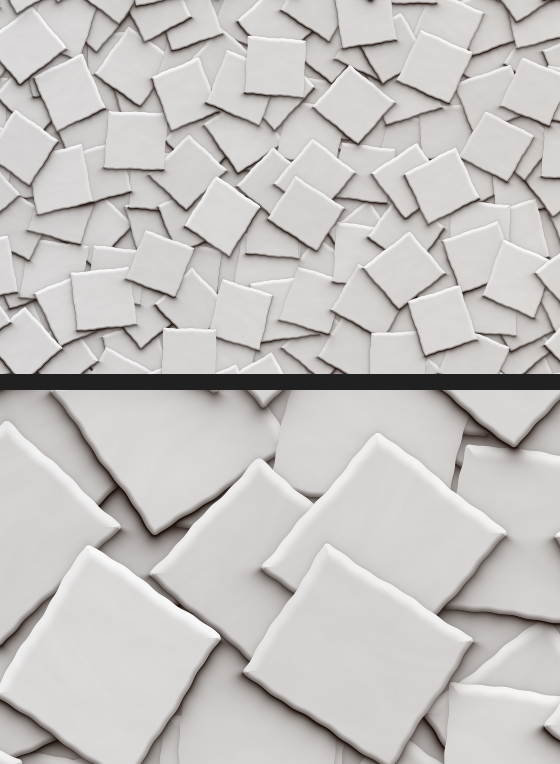
Top, the full canvas; bottom, a detail of the centre.
Write a Shadertoy shader that draws this texture.

```glsl
// Overlapping white plaster tiles with bright upper rims and dark cast shadows.

const float CELL = 0.113;                 // spacing of tile centres, canvas heights
const float HALF_SIDE = 0.075;
const float CORNER = 0.004;
const int LEVELS = 6;                     // stacking order, low to high
const vec2 LIGHT_DIR = vec2(0.10, 0.995);
const vec3 SHADOW_COLOR = vec3(0.10, 0.05, 0.025);
const vec3 PLASTER_COLOR = vec3(0.87, 0.862, 0.858);

vec3 hash3(vec2 p) {
    vec3 q = fract(p.xyx * vec3(0.1031, 0.1030, 0.0973));
    q += dot(q, q.yxz + 33.33);
    return fract((q.xxy + q.yzz) * q.zyx);
}

mat2 rotation(float a) {
    float c = cos(a), s = sin(a);
    return mat2(c, -s, s, c);
}

// Layered, warped sines: faint brush marks in the plaster, about -1 to 1
float plasterGrain(vec2 p, float seed) {
    float sum = 0.0, amp = 0.5;
    p = p * vec2(45.0, 95.0) + seed * 40.0;
    for (int i = 0; i < 5; i++) {
        p += 0.9 * sin(p.yx * 0.7 + seed * 9.0);
        sum += amp * sin(p.x) * sin(p.y);
        p = rotation(0.9) * p * 1.6;
        amp *= 0.75;
    }
    return sum;
}

// Signed distance in x, outward normal in yz
vec3 roundedBox(vec2 p, vec2 halfSize, float radius) {
    vec2 q = abs(p) - halfSize + radius;
    vec2 o = max(q, 0.0);
    float len = length(o);
    vec2 n = len > 0.0 ? o / len : (q.x > q.y ? vec2(1, 0) : vec2(0, 1));
    return vec3(len + min(max(q.x, q.y), 0.0) - radius, n * sign(p));
}

// Darkening that a tile throws on whatever lies below it
float castShadow(float d, float facing, float lift) {
    float away = smoothstep(-0.15, 0.75, -facing);
    float contact = (0.10 + 0.85 * away * lift) * exp(-d / (0.0025 + 0.0028 * away));
    float ambient = (0.03 + 0.11 * away) * exp(-d / 0.018);
    return 1.0 - min(contact + ambient, 0.98);
}

// Brightness of a tile's own surface
float tileFace(vec2 p, float d, float facing, float seed) {
    float face = 0.967 + 0.04 * (seed - 0.5) + 0.012 * plasterGrain(p, seed);
    float rim = smoothstep(-0.013, -0.003, d) * smoothstep(0.1, 0.75, facing);
    float underside = smoothstep(-0.006, 0.0, d) * smoothstep(0.0, 0.8, -facing);
    face += 0.15 * rim;
    return face * (1.0 - 0.5 * underside);
}

// Lays one tile over the brightness already there
float layTile(float below, vec2 uv, vec2 id, float pixel) {
    vec3 place = hash3(id + 17.0);
    vec3 shape = hash3(id + 71.0);
    vec2 center = (id + 0.5 + 0.66 * (place.xy - 0.5)) * CELL;
    mat2 turn = rotation((place.z - 0.5) * 1.75);
    vec2 p = turn * (uv - center);
    p.x += p.y * 0.16 * (shape.x - 0.5);
    vec2 wobble = 0.0009 * sin(p.yx * 75.0 + shape.xy * 20.0)
                + 0.0004 * sin(p.yx * 260.0 + shape.yz * 30.0);
    vec2 halfSize = HALF_SIDE * (0.92 + 0.16 * shape.yz);
    vec3 box = roundedBox(p + wobble, halfSize, CORNER);
    float d = box.x;
    float facing = dot(box.yz * turn, LIGHT_DIR);
    float lift = 0.85 + 0.25 * sin(dot(p, vec2(22.0, 19.0)) + shape.x * 6.3);
    float shaded = below * castShadow(max(d, 0.0), facing, lift);
    float cover = smoothstep(0.6 * pixel, -0.6 * pixel, d);
    return mix(shaded, tileFace(p, d, facing, shape.z), cover);
}

void mainImage(out vec4 fragColor, in vec2 fragCoord) {
    float pixel = 1.0 / iResolution.y;
    vec2 uv = fragCoord * pixel;
    vec2 home = floor(uv / CELL);

    // Base sheet, then tiles from the lowest level to the highest
    float tone = 0.94 + 0.012 * plasterGrain(uv, 0.3);
    for (int level = 0; level < LEVELS; level++) {
        for (int y = -2; y <= 2; y++) {
            for (int x = -2; x <= 2; x++) {
                vec2 id = home + vec2(x, y);
                int rank = int(hash3(id + 131.0).x * float(LEVELS));
                if (rank == level) tone = layTile(tone, uv, id, pixel);
            }
        }
    }

    // Cool on the left, slightly warm on the right
    float side = fragCoord.x / iResolution.x - 0.5;
    vec3 color = mix(SHADOW_COLOR, PLASTER_COLOR, tone);
    color += vec3(0.006, -0.001, -0.007) * side;
    fragColor = vec4(clamp(color, 0.0, 1.0), 1.0);
}
```
